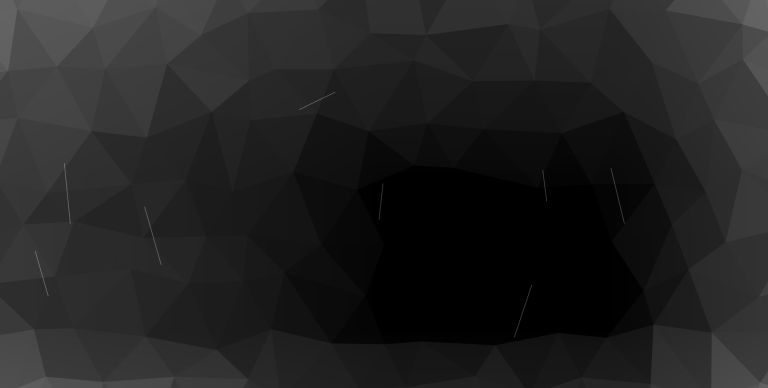
Reproduce this background procedurally as a Shadertoy shader.

```glsl
// Dark grey low-poly mesh that fades into a black hollow, with a few thin bright seams.

const vec2 CELL = vec2(0.15, 0.135);        // mesh spacing, in canvas heights
const float JITTER = 0.56;                  // vertex scatter, in cells
const vec4 HOLLOW = vec4(0.495, 0.145, 0.79, 0.55); // left, bottom, right, top
const float SEAM_WIDTH = 0.0018;
const float SEAM_LIGHT = 0.27;

// Seams as start and end points, in canvas heights
const vec4 SEAMS[8] = vec4[8](
    vec4(0.166, 0.578, 0.181, 0.425), vec4(0.373, 0.466, 0.415, 0.319),
    vec4(0.091, 0.352, 0.124, 0.238), vec4(0.772, 0.718, 0.863, 0.762),
    vec4(0.987, 0.526, 0.977, 0.435), vec4(1.399, 0.560, 1.409, 0.482),
    vec4(1.575, 0.565, 1.609, 0.425), vec4(1.370, 0.264, 1.326, 0.132));

vec2 hash22(vec2 p) {
    vec3 q = fract(p.xyx * vec3(0.1031, 0.1030, 0.0973));
    q += dot(q, q.yzx + 33.33);
    return fract((q.xx + q.yz) * q.zy);
}

float rowShift(float row) {
    return 0.5 * mod(row, 2.0);
}

// Scattered mesh vertex; every other row is shifted by half a cell
vec2 meshVertex(vec2 id) {
    vec2 scatter = (hash22(id + 40.0) - 0.5) * JITTER;
    return (id + vec2(rowShift(id.y), 0.0) + scatter) * CELL;
}

// Brightness rises from the hollow towards each side of the canvas
float fieldLight(vec2 p, float aspect) {
    vec2 uv = clamp(p / vec2(aspect, 1.0), 0.0, 1.0);
    vec2 low = max(HOLLOW.xy - uv, 0.0) / HOLLOW.xy;
    vec2 high = max(uv - HOLLOW.zw, 0.0) / (1.0 - HOLLOW.zw);
    float side = 0.21 * pow(low.x, 0.75) + 0.22 * high.x;
    float rise = 0.13 * pow(low.y, 0.6) + 0.175 * pow(high.y, 0.65);
    float corner = 0.07 * (low.x + high.x) * (low.y + high.y);
    return pow(pow(side, 1.5) + pow(rise, 1.5), 0.667) + corner;
}

// Signed distance to the line a-b, positive on its left
float lineSide(vec2 p, vec2 a, vec2 b) {
    vec2 dir = normalize(b - a);
    return dir.x * (p.y - a.y) - dir.y * (p.x - a.x);
}

// Smooth coverage of a counter-clockwise triangle
float triangleCover(vec2 p, vec2 a, vec2 b, vec2 c, float pixel) {
    float d = min(lineSide(p, a, b), min(lineSide(p, b, c), lineSide(p, c, a)));
    return clamp(0.5 + d / pixel, 0.0, 1.0);
}

// Returns (weighted light, weight) of one facet
vec2 facet(vec2 p, vec2 a, vec2 b, vec2 c, float seed, float aspect, float pixel) {
    float cover = triangleCover(p, a, b, c, pixel);
    if (cover <= 0.0) return vec2(0.0);
    float light = mix(fieldLight((a + b + c) / 3.0, aspect), fieldLight(p, aspect), 0.2);
    return vec2(light * mix(0.88, 1.12, seed), 1.0) * cover;
}

float segmentDistance(vec2 p, vec2 a, vec2 b) {
    vec2 ab = b - a;
    return length(p - a - ab * clamp(dot(p - a, ab) / dot(ab, ab), 0.0, 1.0));
}

void mainImage(out vec4 fragColor, in vec2 fragCoord) {
    float pixel = 1.0 / iResolution.y;
    float aspect = iResolution.x * pixel;
    vec2 p = fragCoord * pixel;

    // Facets: two triangles in each nearby mesh cell
    float row = floor(p.y / CELL.y);
    vec2 home = vec2(floor(p.x / CELL.x - rowShift(row)), row);
    vec2 total = vec2(0.0);
    for (int j = -1; j <= 1; j++) {
        for (int i = -2; i <= 2; i++) {
            vec2 id = home + vec2(i, j);
            vec2 a = meshVertex(id);
            vec2 b = meshVertex(id + vec2(1.0, 0.0));
            vec2 c = meshVertex(id + vec2(1.0, 1.0));
            vec2 d = meshVertex(id + vec2(0.0, 1.0));
            vec2 seed = hash22(id + 91.0);
            bool odd = rowShift(id.y) > 0.0;
            total += facet(p, a, b, odd ? c : d, seed.x, aspect, pixel);
            total += facet(p, odd ? a : b, c, d, seed.y, aspect, pixel);
        }
    }
    float light = total.y > 0.0 ? total.x / total.y : fieldLight(p, aspect);

    // Bright seams
    for (int k = 0; k < 8; k++) {
        float d = segmentDistance(p, SEAMS[k].xy, SEAMS[k].zw);
        float soft = max(pixel, SEAM_WIDTH);
        light += SEAM_LIGHT * (SEAM_WIDTH / soft) * (1.0 - smoothstep(0.0, soft, d));
    }
    fragColor = vec4(vec3(light), 1.0);
}
```
